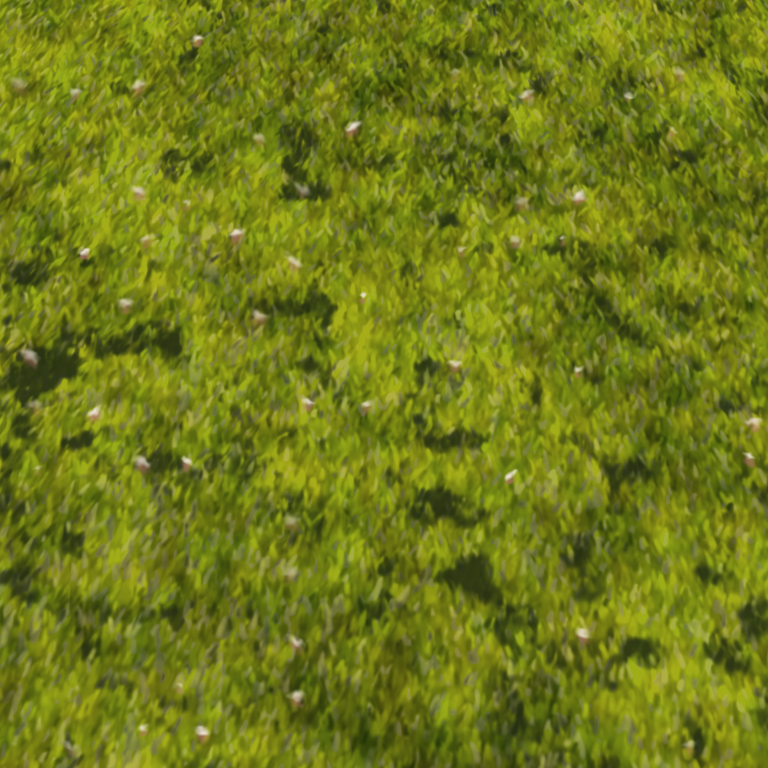
A WebGL 2 fragment shader for this texture:

```glsl
#version 300 es
precision highp float;
// Sunlit meadow grass: soft overlapping blades, shaded hollows and small pale blossoms.

uniform vec2 u_resolution;
out vec4 fragColor;

const vec3 GRASS = vec3(0.425, 0.472, 0.066);
const vec3 SUN_STEP = vec3(0.107, 0.108, 0.014);
const vec3 STRAW_SHIFT = vec3(0.035, 0.005, 0.165);
const vec3 HOLLOW = vec3(0.135, 0.170, 0.075);
const vec3 PETAL = vec3(0.92, 0.88, 0.83);
const vec3 PINK = vec3(0.70, 0.44, 0.42);
const int BLADE_LAYERS = 5;

float hash(vec2 p) {
    return fract(sin(dot(p, vec2(127.1, 311.7))) * 43758.5453);
}

vec2 hash2(vec2 p) {
    return vec2(hash(p), hash(p + vec2(41.3, 17.9)));
}

float noise(vec2 p) {
    vec2 i = floor(p);
    vec2 f = fract(p);
    f = f * f * (3.0 - 2.0 * f);
    float low = mix(hash(i), hash(i + vec2(1.0, 0.0)), f.x);
    float high = mix(hash(i + vec2(0.0, 1.0)), hash(i + vec2(1.0)), f.x);
    return mix(low, high, f.y);
}

float fbm(vec2 p) {
    return noise(p) * 0.55 + noise(p * 2.1 + 7.3) * 0.3 + noise(p * 4.3 + 19.1) * 0.15;
}

// Ground coordinates that shrink the grass with distance up the canvas.
vec2 groundPlane(vec2 p) {
    float depth = 1.0 - 0.4 * p.y;
    return vec2((p.x - 0.5) / depth, -log(depth) / 0.4);
}

// Lays one layer of blades over (tone, straw).
vec2 bladeLayer(vec2 ground, float layer, float spread, vec2 under) {
    vec2 cellSize = vec2(0.019, 0.031);
    vec2 grid = ground / cellSize + layer * vec2(0.37, 0.61);
    vec2 home = floor(grid);
    for (int y = -1; y <= 1; y++) {
        for (int x = -1; x <= 1; x++) {
            vec2 cell = home + vec2(x, y);
            vec2 seed = cell + layer * 57.0;
            vec2 place = hash2(seed);
            vec2 look = hash2(seed + 83.7);
            vec2 d = (grid - cell - place) * cellSize;
            float lean = (hash(seed + 29.5) - 0.5) * 2.0 * spread + 0.14;
            float c = cos(lean);
            float s = sin(lean);
            d = vec2(c * d.x - s * d.y, s * d.x + c * d.y);
            float halfLength = mix(0.010, 0.019, look.y);
            float along = d.y / halfLength;
            d.x += (look.y - 0.5) * 0.005 * along * along;
            float width = 0.0072 * (1.0 - 0.3 * along);
            float cover = 1.0 - smoothstep(0.0, width, abs(d.x));
            cover *= 1.0 - smoothstep(0.3, 1.1, abs(along));
            float tone = (look.x - 0.5) * 4.4 + 0.3 * along;
            float straw = step(0.70, hash(seed + 61.1));
            under = mix(under, vec2(tone, straw), cover * 0.9);
        }
    }
    return under;
}

// One possible blossom per cell: white cap above a pink base.
vec3 addBlossom(vec3 colour, vec2 p) {
    vec2 grid = p * 14.0;
    vec2 cell = floor(grid);
    vec2 d = (fract(grid) - mix(vec2(0.25), vec2(0.75), hash2(cell + 5.2))) / 14.0;
    float present = step(hash(cell + 12.8), 0.2);
    float radius = mix(0.006, 0.013, hash(cell + 33.4));
    d.y += d.x * (hash(cell + 71.6) - 0.5);
    d += (vec2(noise(p * 150.0), noise(p * 150.0 + 31.0)) - 0.5) * 0.006;
    float cap = 1.0 - smoothstep(0.1, 1.15, length(d * vec2(0.9, 1.5)) / radius);
    float base = 1.0 - smoothstep(0.1, 1.2, length((d + vec2(0.0, 0.007)) * vec2(1.1, 1.2)) / radius);
    float strength = present * mix(0.35, 1.0, hash(cell + 90.3));
    colour = mix(colour, PINK, base * strength * 0.7);
    return mix(colour, PETAL, cap * strength);
}

void main() {
    vec2 p = gl_FragCoord.xy / min(u_resolution.x, u_resolution.y);
    vec2 ground = groundPlane(p);

    // Blades over a streaked undergrowth
    float streak = noise(ground * vec2(105.0, 42.0) + ground.yx * vec2(-22.0, 0.0));
    vec2 grass = vec2((streak - 0.5) * 2.6 - 0.5, 0.2);
    float spread = mix(0.4, 0.95, p.y);
    for (int i = 0; i < BLADE_LAYERS; i++) {
        grass = bladeLayer(ground, float(i), spread, grass);
    }

    // Broad light, tufts and fine grain
    float broad = (noise(ground * 4.5 + 8.1) - 0.5) * 1.2;
    float tuft = (fbm(ground * 15.0 + 3.7) - 0.5) * 3.4;
    float grain = (noise(ground * vec2(170.0, 100.0)) - 0.5) * 0.6;
    float tone = grass.x * 0.74 + broad + tuft + grain + 0.32;
    vec3 colour = GRASS + SUN_STEP * clamp(tone, -2.5, 1.9);

    // Dry straw and shifts between green and yellow
    float dryness = grass.y + (fbm(ground * 9.0 + 71.0) - 0.5) * 0.9;
    colour += STRAW_SHIFT * smoothstep(0.35, 0.7, dryness) * smoothstep(-2.0, -0.2, tone);
    colour.r += (noise(ground * vec2(38.0, 26.0) + 51.0) - 0.5) * 0.07;

    // Hollows gather along a sloping band, broken up by the blades
    float bandOffset = (p.y - 0.52 + 0.4 * p.x) / 0.15;
    float band = exp(-bandOffset * bandOffset);
    float pocket = fbm(ground * vec2(17.0, 19.0) + 23.0) + 0.15 * band - 0.045 * grass.x;
    float shade = smoothstep(0.60, 0.90, pocket);
    colour = mix(colour, HOLLOW, shade * 0.85);

    fragColor = vec4(clamp(addBlossom(colour, p), 0.0, 1.0), 1.0);
}
```
